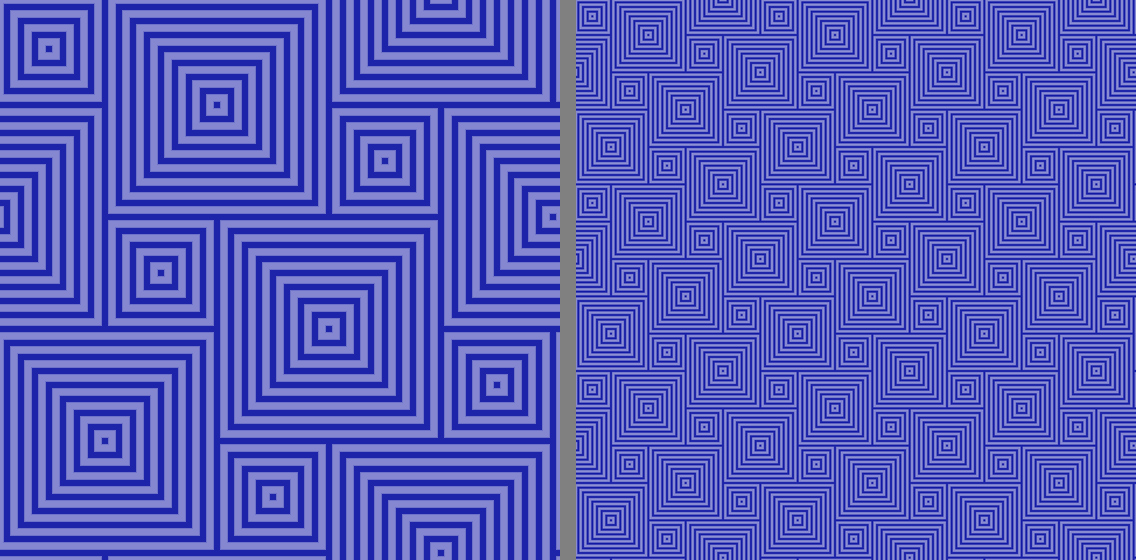
Left: one tile. Right: repeated 3 by 3.
Write a Shadertoy shader that draws this pattern.

```glsl
// Concentric square rings filling a two-size (Pythagorean) square tiling.

const float CELLS = 5.0;            // small-square widths across the canvas
const float RINGS = 8.0;            // ring periods per cell
const float DARK_SHARE = 0.46;      // dark part of one ring period
const vec2 SHIFT = vec2(0.0625);    // lattice offset, in cells
const vec3 DARK = vec3(0.112, 0.140, 0.664);
const vec3 LIGHT = vec3(0.520, 0.532, 0.820);

// Centre of the small (1x1) or large (2x2) square that covers p.
vec2 squareCentre(vec2 p) {
    vec2 cell = floor(p);
    int slot = (int(cell.x) + 2 * int(cell.y)) % int(CELLS);
    if (slot == 0) return cell + 0.5;
    // Slots 1 to 4 are the quarters of a large square.
    return cell + vec2(slot % 2, slot < 3 ? 1 : 0);
}

// Square (Chebyshev) distance from the origin.
float squareDistance(vec2 p) {
    vec2 a = abs(p);
    return max(a.x, a.y);
}

// Coverage of the light bands; dark bands are centred on whole numbers.
float lightBand(float d, float darkShare, float pixel) {
    float toDarkCentre = abs(fract(d + 0.5) - 0.5);
    return clamp((toDarkCentre - 0.5 * darkShare) / pixel + 0.5, 0.0, 1.0);
}

void mainImage(out vec4 fragColor, in vec2 fragCoord) {
    vec2 uv = fragCoord / iResolution.xy;
    vec2 p = vec2(uv.x, 1.0 - uv.y) * CELLS + SHIFT;

    float d = squareDistance(p - squareCentre(p)) * RINGS;
    float pixel = CELLS * RINGS / min(iResolution.x, iResolution.y);

    fragColor = vec4(mix(DARK, LIGHT, lightBand(d, DARK_SHARE, pixel)), 1.0);
}
```
